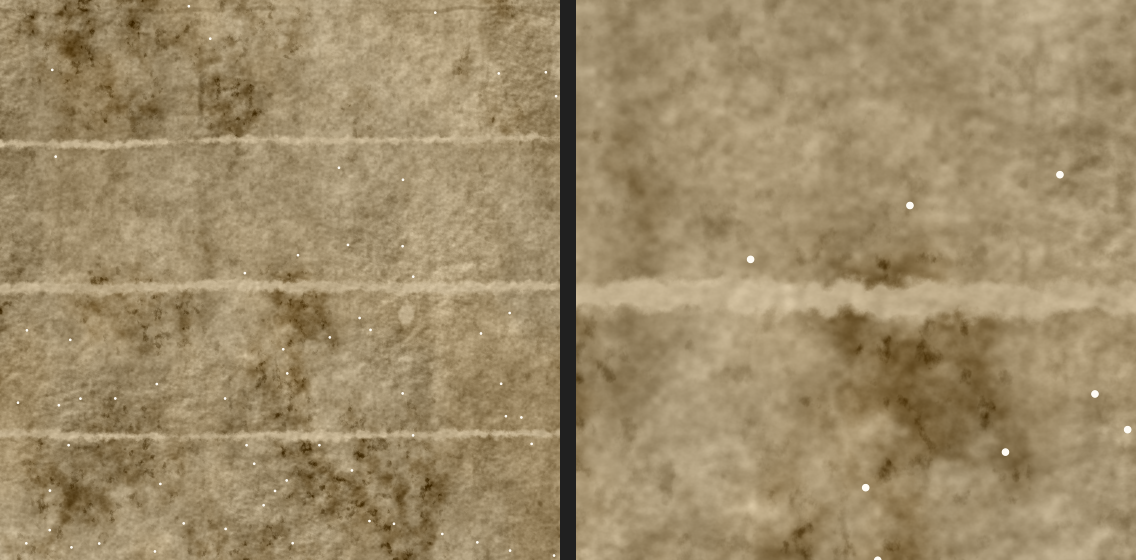
Left, the full canvas; right, a detail of the centre.
Reproduce this texture procedurally as a WebGL 1 fragment shader.

```glsl
precision highp float;
// Weathered plaster wall in four courses, parted by three pale, uneven mortar seams.
// Layered noise gives clouds, brown stains and side-lit relief; seams come from a
// loop over wavy lines, and small white flecks from a jittered grid.

uniform vec2 u_resolution;

float hash(vec2 p) {
  vec3 q = fract(vec3(p.xyx) * 0.1031);
  q += dot(q, q.yzx + 33.33);
  return fract((q.x + q.y) * q.z);
}

float noise(vec2 p) {
  vec2 cell = floor(p), f = fract(p);
  f = f * f * (3.0 - 2.0 * f);
  return mix(mix(hash(cell), hash(cell + vec2(1.0, 0.0)), f.x),
             mix(hash(cell + vec2(0.0, 1.0)), hash(cell + 1.0), f.x), f.y);
}

float fbm(vec2 p) {
  float sum = 0.0, gain = 0.5;
  for (int i = 0; i < 5; i++) {
    sum += gain * noise(p);
    p = mat2(1.6, 1.2, -1.2, 1.6) * p + 17.3;
    gain *= 0.5;
  }
  return sum;
}

// Rough trowelled surface, slightly stretched sideways
float surfaceHeight(vec2 p) {
  return fbm(p * vec2(48.0, 62.0) + 40.0);
}

// Signed height above a wavy seam
float seamOffset(vec2 p, float row) {
  float tilt = (p.x - 0.5) * 0.016 * step(1.5, row);
  float wave = (noise(vec2(p.x * 5.0, row * 7.0 + 3.0)) - 0.5) * 0.008;
  float wobble = (fbm(vec2(p.x * 45.0, row * 9.0)) - 0.5) * 0.006;
  return p.y - (0.223 + 0.261 * row + 0.004 * step(0.5, row) + tilt + wave + wobble);
}

float whiteFlecks(vec2 p, float pixel) {
  vec2 grid = p * 26.0, cell = floor(grid);
  vec2 centre = 0.15 + 0.7 * vec2(hash(cell + 51.0), hash(cell + 87.0));
  float chance = mix(0.15, 0.045, smoothstep(9.0, 13.0, cell.y));
  float radius = distance(fract(grid), centre) / 26.0;
  float dotMask = 1.0 - smoothstep(0.0022 - pixel * 0.5, 0.0022 + pixel * 0.7, radius);
  return dotMask * step(hash(cell + 13.0), chance);
}

void main() {
  vec2 p = gl_FragCoord.xy / u_resolution;
  float pixel = 1.0 / u_resolution.y;
  float lower = 1.0 - smoothstep(0.42, 0.54, p.y);

  // Broad clouds, mottling, vertical streaks and grain
  float tone = (fbm(p * vec2(5.0, 4.0) + 8.0) - 0.48) * 0.2;
  tone += (fbm(p * 24.0 + 3.0) - 0.48) * 0.2;
  tone += (fbm(p * vec2(55.0, 5.0) + 70.0) - 0.48) * 0.08;
  tone += (fbm(p * 80.0 + 15.0) - 0.48) * 0.13;
  tone += (noise(p * 210.0) - 0.5) * 0.075;

  // Relief lit from the upper left, rougher in patches
  float roughness = 0.45 + 0.55 * smoothstep(0.38, 0.62, fbm(p * 4.0 + 25.0));
  float slope = surfaceHeight(p) - surfaceHeight(p + vec2(-0.003, 0.004));
  tone += slope * 0.42 * roughness;

  // Soaked-in stains with ragged edges, heavier low on the wall
  vec2 warp = 0.05 * vec2(fbm(p * 14.0), fbm(p * 14.0 + 60.0));
  float stain = smoothstep(0.47, 0.76, fbm((p + warp) * vec2(9.0, 6.0) + 31.0) + 0.03 * lower);
  stain *= 2.2 * smoothstep(0.2, 0.8, fbm(p * 42.0 + 11.0));
  tone -= stain * 0.105;
  float pits = smoothstep(0.57, 0.8, fbm(p * vec2(85.0, 70.0) + 5.0));
  tone -= pits * 0.13 * (0.5 + min(stain, 1.0));

  // A dark vertical crack and a thin horizontal one near the top
  float drip = abs(p.x - 0.358 + (noise(p * 25.0) - 0.5) * 0.006);
  tone -= 0.14 * (1.0 - smoothstep(0.001, 0.008, drip)) * fbm(p * 60.0) * 1.6
    * smoothstep(0.755, 0.8, p.y) * (1.0 - smoothstep(0.86, 0.89, p.y));
  float topCrack = abs(p.y - 0.984 + (fbm(vec2(p.x * 13.0, 2.0)) - 0.5) * 0.02);
  tone -= 0.1 * (1.0 - smoothstep(0.001, 0.006, topCrack)) * noise(p * vec2(15.0, 3.0));

  vec3 plaster = vec3(0.641, 0.572, 0.444) + tone * vec3(1.0, 1.02, 1.03);

  // Ochre tint, strongest at upper left and in the lower courses
  float ochre = smoothstep(0.4, 0.65, fbm(p * vec2(6.0, 4.0) + 90.0));
  ochre *= 0.3 + 0.4 * lower + 0.5 * smoothstep(0.75, 0.85, p.y) * (1.0 - p.x);
  plaster += vec3(0.012, -0.004, -0.026) * (ochre + 0.4 * stain);

  // Mortar seams: pale core, frayed edge, grime just below and above
  vec3 mortar = vec3(0.79, 0.72, 0.59) + (noise(p * 150.0) - 0.5) * 0.08 + slope * 0.25;
  for (int i = 0; i < 3; i++) {
    float row = float(i);
    float offset = seamOffset(p, row);
    float middle = 1.0 - abs(row - 1.0);
    float halfWidth = 0.0055 + 0.0025 * middle + 0.004 * (noise(vec2(p.x * 9.0, row + 20.0)) - 0.5);
    float edge = abs(offset) + (fbm(p * 95.0) - 0.48) * 0.016;
    float core = 1.0 - smoothstep(halfWidth - 0.003 - pixel, halfWidth + 0.004 + pixel, edge);
    float grime = exp(-abs(offset) * 75.0) * fbm(p * vec2(28.0, 45.0) + row);
    plaster -= grime * vec3(0.08, 0.083, 0.086);
    plaster = mix(plaster, mortar, core * (0.7 + 0.3 * noise(vec2(p.x * 18.0, row + 4.0))));
  }

  // One bare pale chip, then the flecks
  vec2 chip = (p - vec2(0.728, 0.44)) * vec2(1.3, 1.0);
  float chipEdge = length(chip) + (fbm(p * 50.0) - 0.48) * 0.022;
  plaster = mix(plaster, mortar, 0.75 * (1.0 - smoothstep(0.012, 0.022, chipEdge)));
  plaster = mix(plaster, vec3(1.0, 0.99, 0.96), whiteFlecks(p, pixel));

  gl_FragColor = vec4(clamp(plaster, 0.0, 1.0), 1.0);
}
```
